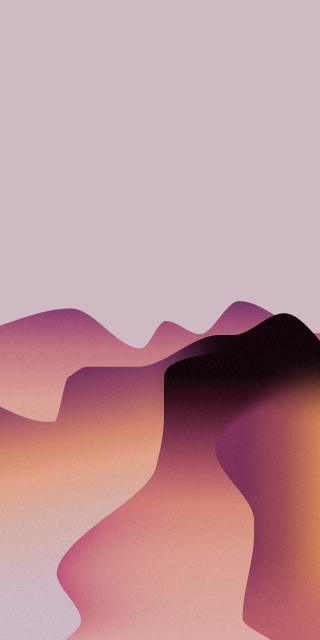
Write a Shadertoy shader that draws this background.

```glsl
const vec3 SKY = vec3(0.81, 0.73, 0.77);
const vec3 NIGHT = vec3(0.08, 0.02, 0.05);
const vec3 PLUM = vec3(0.50, 0.19, 0.34);
const vec3 ROSE = vec3(0.74, 0.33, 0.47);

// Smooth change of the given height between two positions
float slope(float from, float to, float rise, float t) {
    return rise * smoothstep(from, to, t);
}

// Linear blend to the next colour between two positions
vec3 ramp(vec3 colour, vec3 next, float from, float to, float t) {
    return mix(colour, next, clamp((t - from) / (to - from), 0.0, 1.0));
}

// Antialiased coverage where the field is positive
float coverage(float field) {
    float width = length(vec2(dFdx(field), dFdy(field)));
    return clamp(0.5 + field / max(width, 1e-5), 0.0, 1.0);
}

float hash(vec2 cell) {
    vec3 q = fract(vec3(cell.xyx) * 0.1031);
    q += dot(q, q.yzx + 33.33);
    return fract((q.x + q.y) * q.z);
}

// Outlines: ridges give height along x, flanks give x along height
float farRidge(float x) {
    return 0.951 + slope(-0.156, 0.221, 0.085, x) + slope(0.221, 0.440, -0.125, x)
        + slope(0.440, 0.518, 0.086, x) + slope(0.518, 0.625, -0.041, x)
        + slope(0.625, 0.747, 0.103, x) + slope(0.747, 0.990, -0.100, x);
}

float midRidge(float x) {
    return 0.768 + slope(-0.130, 0.148, -0.086, x) + slope(0.169, 0.214, 0.130, x)
        + slope(0.187, 0.273, 0.042, x) + slope(0.430, 0.685, 0.099, x)
        + slope(0.729, 0.888, 0.068, x) + slope(0.888, 1.120, -0.182, x);
}

float frontFlank(float y) {
    float crest = max(y - 0.797, 0.0) / 0.122;
    return 0.180 + slope(-0.040, 0.060, 0.073, y) + slope(0.060, 0.211, -0.076, y)
        + slope(0.203, 0.542, 0.273, y) + slope(0.333, 0.698, 0.0625, y)
        + 0.34 * crest * crest * crest * crest;
}

float rightFlank(float y) {
    return 0.872 + slope(-0.030, 0.068, -0.114, y) + slope(0.068, 0.333, 0.036, y)
        + slope(0.372, 0.599, -0.122, y) + slope(0.599, 0.854, 0.221, y);
}

// Surface colours
vec3 farColour(float y) {
    vec3 c = ramp(vec3(0.47, 0.21, 0.42), vec3(0.62, 0.30, 0.46), 1.057, 0.997, y);
    c = ramp(c, vec3(0.77, 0.46, 0.51), 0.997, 0.906, y);
    return ramp(c, vec3(0.85, 0.63, 0.59), 0.906, 0.750, y);
}

vec3 midColour(vec2 p) {
    float level = p.y - 0.2 * (p.x - 0.26);
    vec3 c = ramp(vec3(0.45, 0.19, 0.37), vec3(0.63, 0.31, 0.40), 0.854, 0.750, level);
    c = ramp(c, vec3(0.82, 0.52, 0.43), 0.750, 0.633, level);
    c = ramp(c, vec3(0.88, 0.63, 0.53), 0.633, 0.542, level);
    c = ramp(c, vec3(0.84, 0.68, 0.64), 0.542, 0.411, level);
    c = ramp(c, vec3(0.80, 0.72, 0.77), 0.411, 0.177, level);
    return mix(c, NIGHT, smoothstep(0.46, 0.72, p.x) * smoothstep(0.60, 0.84, p.y));
}

vec3 frontColour(vec2 p, float inset) {
    vec3 c = ramp(NIGHT, vec3(0.22, 0.06, 0.11), 0.828, 0.750, p.y);
    c = ramp(c, vec3(0.47, 0.18, 0.29), 0.750, 0.646, p.y);
    c = ramp(c, vec3(0.68, 0.33, 0.39), 0.646, 0.542, p.y);
    c = ramp(c, vec3(0.84, 0.54, 0.46), 0.542, 0.424, p.y);
    c = ramp(c, vec3(0.86, 0.62, 0.56), 0.424, 0.281, p.y);
    c = ramp(c, vec3(0.86, 0.67, 0.64), 0.281, 0.0, p.y);
    float rim = exp(-max(inset, 0.0) / 0.13) * smoothstep(0.55, 0.28, p.y);
    return mix(c, ROSE, rim * smoothstep(-0.12, 0.20, p.y));
}

vec3 rightColour(vec2 p) {
    vec3 c = ramp(PLUM, vec3(0.62, 0.30, 0.34), 0.76, 0.885, p.x);
    c = ramp(c, vec3(0.82, 0.51, 0.33), 0.885, 1.0, p.x);
    return mix(c, vec3(0.76, 0.39, 0.43), 0.85 * smoothstep(0.32, 0.0, p.y));
}

void mainImage(out vec4 fragColor, in vec2 fragCoord) {
    vec2 p = fragCoord / iResolution.xy * vec2(1.0, 2.0);

    // Front hills, the right one dissolving into shadow at its top
    float frontInset = p.x - frontFlank(p.y);
    float rightInset = p.x - rightFlank(p.y);
    float blur = 0.09 * smoothstep(0.62, 0.80, p.y);
    float rightMask = mix(coverage(rightInset),
        smoothstep(-blur - 0.002, blur + 0.002, rightInset), smoothstep(0.62, 0.66, p.y));
    rightMask *= smoothstep(0.893, 0.659, p.y);

    vec3 land = mix(midColour(p), frontColour(p, frontInset), coverage(frontInset));
    land = mix(land, rightColour(p), rightMask);

    // Layers from back to front
    float farMask = coverage(farRidge(p.x) - p.y);
    float midMask = coverage(midRidge(p.x) - p.y);
    vec3 colour = mix(SKY, farColour(p.y), farMask);
    colour = mix(colour, land, midMask);

    // Fine grain on the hills
    float grain = hash(floor(p * 256.0)) - 0.5;
    colour += 0.025 * grain * max(farMask, midMask);
    fragColor = vec4(colour, 1.0);
}
```
